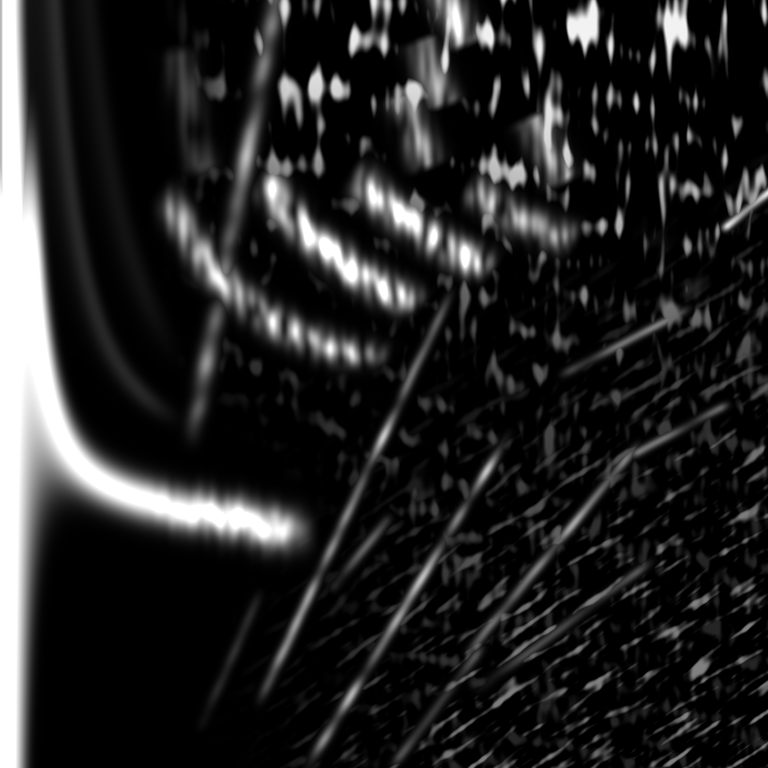
This background is drawn by a WebGL 2 fragment shader. Its source:

```glsl
#version 300 es
precision highp float;
// Grey filter-response field: a glowing bent ridge beside a bright left band,
// broken arcs and rising streaks as bowed gaussian strokes, and a ground of
// thresholded gradient noise whose grain gets finer to the right and downward.

uniform vec2 u_resolution;
out vec4 outColor;

const float RIDGE_WIDTH = 0.024;
const float RIDGE_BEND = 0.00055;
const float ECHO_BEND = 0.003;
const float ARC_WIDTH = 0.019;
const float STREAK_WIDTH = 0.0075;
const float GRAIN_GAIN = 0.95;
const float HATCH_GAIN = 0.5;
const vec2 HATCH_DIR = vec2(0.82, -0.57);

// Stroke ends (start.xy, end.xy), with y measured downward from the top.
const int ARCS = 9;
const vec4 ARC[ARCS] = vec4[ARCS](
  vec4(0.215, 0.25, 0.50, 0.468), vec4(0.34, 0.23, 0.545, 0.397),
  vec4(0.46, 0.225, 0.64, 0.35), vec4(0.61, 0.24, 0.75, 0.315),
  vec4(0.52, 0.12, 0.56, 0.22), vec4(0.57, -0.03, 0.61, 0.06),
  vec4(0.69, 0.15, 0.735, 0.24), vec4(0.23, 0.06, 0.265, 0.23),
  vec4(0.545, 0.05, 0.58, 0.14));
const vec2 ARC_SAG_GAIN[ARCS] = vec2[ARCS](
  vec2(0.05, 0.75), vec2(0.02, 1.1), vec2(0.012, 1.05), vec2(0.01, 0.7),
  vec2(0.0, 0.7), vec2(0.0, 0.9), vec2(0.0, 0.7), vec2(0.0, 0.25),
  vec2(0.0, 0.6));

const int STREAKS = 11;
const vec4 STREAK[STREAKS] = vec4[STREAKS](
  vec4(0.37, -0.05, 0.25, 0.57), vec4(0.585, 0.385, 0.34, 0.91),
  vec4(0.66, 0.57, 0.40, 1.0), vec4(0.83, 0.58, 0.61, 0.85),
  vec4(0.90, 0.40, 0.73, 0.49), vec4(0.95, 0.525, 0.82, 0.595),
  vec4(1.02, 0.235, 0.94, 0.30), vec4(0.63, 0.84, 0.51, 1.0),
  vec4(0.85, 0.73, 0.62, 0.90), vec4(0.34, 0.77, 0.26, 0.95),
  vec4(0.51, 0.67, 0.43, 0.77));
const float STREAK_GAIN[STREAKS] = float[STREAKS](
  0.5, 0.6, 0.6, 0.5, 0.45, 0.4, 0.8, 0.3, 0.3, 0.16, 0.3);

vec2 gradientAt(vec2 cell) {
  vec3 h = fract(cell.xyx * vec3(0.1031, 0.103, 0.0973));
  h += dot(h, h.yzx + 33.33);
  float angle = 6.2832 * fract((h.x + h.y) * h.z);
  return vec2(cos(angle), sin(angle));
}

// Gradient noise, roughly -1 to 1.
float noise(vec2 p) {
  vec2 i = floor(p), f = fract(p);
  vec2 s = f * f * f * (f * (f * 6.0 - 15.0) + 10.0);
  vec2 e = vec2(1.0, 0.0);
  float low = mix(dot(gradientAt(i), f), dot(gradientAt(i + e), f - e), s.x);
  float high = mix(dot(gradientAt(i + e.yx), f - e.yx),
                   dot(gradientAt(i + 1.0), f - 1.0), s.x);
  return 1.4 * mix(low, high, s.y);
}

float bell(float d, float width) { return exp(-d * d / (width * width)); }

// Soft stroke between two ends, bowed sideways by sag.
float stroke(vec2 p, vec4 ends, float sag, float width) {
  vec2 along = ends.zw - ends.xy, rel = p - ends.xy;
  float len = length(along);
  vec2 t = along / len;
  float h = dot(rel, t) / len;
  float across = dot(rel, vec2(-t.y, t.x)) - 4.0 * sag * h * (1.0 - h);
  float caps = smoothstep(-0.04, 0.1, h) * (1.0 - smoothstep(0.9, 1.04, h));
  return caps * bell(across, width);
}

// Distance to the curve y = base + slope * x - bend / x^2.
float bendDistance(vec2 p, float base, float slope, float bend) {
  float x = max(p.x, 0.004);
  float steep = slope + 2.0 * bend / (x * x * x);
  return (p.y - base - slope * x + bend / (x * x)) / sqrt(1.0 + steep * steep);
}

float leftBand(vec2 p) {
  float edge = mix(0.026 + 0.07 * pow(p.y, 1.5), 0.011, smoothstep(0.45, 0.72, p.y));
  float gain = mix(1.0, 0.42, smoothstep(0.34, 0.6, p.y)) * mix(1.0, 0.5, smoothstep(0.7, 1.0, p.y));
  float fill = 1.0 - smoothstep(edge - 0.012, edge + 0.012, p.x);
  return gain * fill * mix(0.5, 1.0, smoothstep(0.001, 0.006, p.x));
}

void main() {
  vec2 p = gl_FragCoord.xy / u_resolution;
  p.y = 1.0 - p.y;
  float stria = noise(vec2(45.0 * p.x + 28.0 * p.x * p.x, 12.0 * p.y + 16.0 * p.y * p.y));
  float light = leftBand(p);

  // Main ridge with a toothed right end, and its faint echoes.
  float teeth = 0.006 * noise(vec2(p.x * 75.0, 3.5)) * smoothstep(0.16, 0.3, p.x);
  float ridge = bell(bendDistance(p + vec2(0.0, teeth), 0.64, 0.14, RIDGE_BEND), RIDGE_WIDTH);
  ridge *= 1.15 * (1.0 - smoothstep(0.35, 0.42, p.x)) * smoothstep(0.1, 0.35, p.y);
  light = max(light, ridge * (1.0 + 0.25 * stria * smoothstep(0.15, 0.3, p.x)));
  float echo = 0.15 * bell(bendDistance(p, 0.6, 0.0, ECHO_BEND), 0.013);
  echo += 0.07 * bell(bendDistance(p, 0.6, 0.0, 2.6 * ECHO_BEND), 0.016);
  light += echo * (1.0 - smoothstep(0.18, 0.25, p.x));

  // Broken arcs and rising streaks.
  float shapes = 0.0;
  for (int i = 0; i < ARCS; i++) {
    float arc = stroke(p, ARC[i], ARC_SAG_GAIN[i].x, ARC_WIDTH);
    shapes = max(shapes, ARC_SAG_GAIN[i].y * arc * (0.8 + 0.9 * stria));
  }
  float flicker = 0.75 + 0.8 * noise(p * vec2(14.0, 22.0));
  for (int i = 0; i < STREAKS; i++) {
    float width = STREAK_WIDTH * (i == 0 ? 1.5 : 1.0 - 0.3 * p.x);
    shapes = max(shapes, STREAK_GAIN[i] * flicker * stroke(p, STREAK[i], 0.0, width));
  }

  // Clumped vertical grain, thinned around the arcs.
  float clump = noise(vec2(9.0 * p.x + 6.0 * p.x * p.x, 20.0 * (p.y - 0.35 * p.x) + 14.0 * p.y * p.y));
  float reach = smoothstep(0.0, 0.2, p.x - mix(0.2, 0.4, smoothstep(0.45, 0.7, p.y)));
  vec2 quiet = (p - vec2(0.45, 0.40)) / vec2(0.17, 0.2);
  reach *= 1.0 - 0.75 * exp(-dot(quiet, quiet));
  float fade = mix(1.0, 0.38, smoothstep(0.05, 0.6, p.y));
  float grain = GRAIN_GAIN * fade * reach * smoothstep(0.1, 0.75, 0.8 * clump + 0.7 * stria);

  // Diagonal hatching that tightens toward the lower right.
  float across = dot(p, vec2(-HATCH_DIR.y, HATCH_DIR.x));
  float hatch = noise(vec2(18.0 * dot(p, HATCH_DIR), 45.0 * across * across));
  float corner = smoothstep(0.65, 1.15, across) * smoothstep(0.25, 0.65, p.x);
  hatch = HATCH_GAIN * corner * smoothstep(0.1, 0.8, hatch + 0.35 * stria);

  light += max(shapes, max(grain * (1.0 - 0.6 * corner), hatch));
  outColor = vec4(vec3(clamp(light, 0.0, 1.0)), 1.0);
}
```
